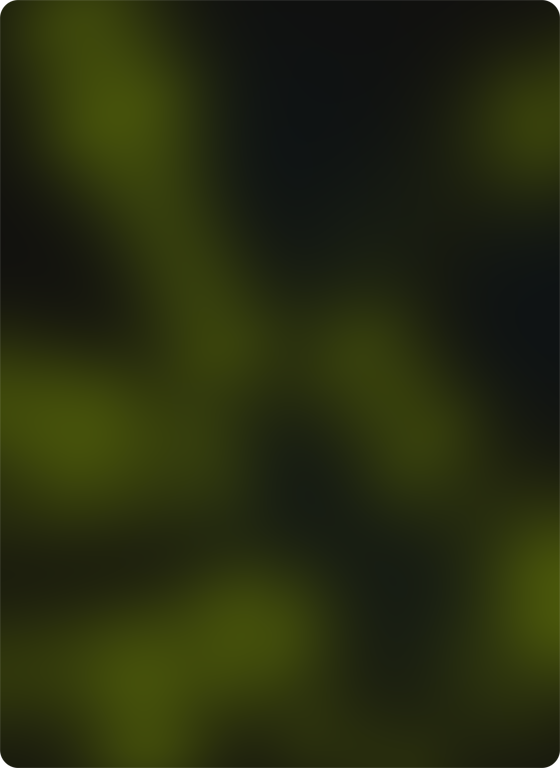
This background is drawn by a WebGL 1 fragment shader. Its source:

```glsl
precision highp float;

// Soft olive light drifting over a near-black rounded panel.
// Blurred strokes with Gaussian falloff are screened into one light field,
// which blends a warm-to-cool dark base into a yellow-green glow colour.

#define GLOW_COLOR vec3(0.31, 0.365, 0.040)
#define WARM_DARK vec3(0.066, 0.063, 0.055)
#define COOL_DARK vec3(0.056, 0.072, 0.078)
#define CORNER_COLOR vec3(1.0)
#define CORNER_RADIUS 0.024
#define AMBIENT 0.07

uniform vec2 u_resolution;

// Gaussian falloff around the segment a-b.
float stroke(vec2 p, vec2 a, vec2 b, float radius) {
  vec2 along = b - a;
  float t = clamp(dot(p - a, along) / dot(along, along), 0.0, 1.0);
  vec2 offset = (p - a - along * t) / radius;
  return exp(-dot(offset, offset));
}

// Screens a stroke onto the light gathered so far.
void addLight(inout float light, float level, float shape) {
  light += (1.0 - light) * level * shape;
}

float upperLight(vec2 p) {
  float light = 0.0;
  // Diagonal beam from the top left to the centre
  addLight(light, 0.70, stroke(p, vec2(0.11, 0.96), vec2(0.15, 0.87), 0.110));
  addLight(light, 0.55, stroke(p, vec2(0.16, 0.83), vec2(0.285, 0.56), 0.088));
  // Pool at the left edge
  addLight(light, 0.70, stroke(p, vec2(0.00, 0.47), vec2(0.10, 0.44), 0.100));
  addLight(light, 0.45, stroke(p, vec2(0.10, 0.435), vec2(0.24, 0.425), 0.090));
  // Bridge and pool right of centre
  addLight(light, 0.18, stroke(p, vec2(0.28, 0.54), vec2(0.46, 0.52), 0.100));
  addLight(light, 0.50, stroke(p, vec2(0.475, 0.53), vec2(0.545, 0.44), 0.090));
  // Top right glow and its faint tail
  addLight(light, 0.60, stroke(p, vec2(0.71, 0.84), vec2(0.78, 0.87), 0.100));
  addLight(light, 0.12, stroke(p, vec2(0.50, 0.68), vec2(0.62, 0.78), 0.110));
  return light;
}

float lowerLight(vec2 p) {
  float light = 0.0;
  // Right edge glow with a halo below
  addLight(light, 0.85, stroke(p, vec2(0.74, 0.23), vec2(0.74, 0.21), 0.100));
  addLight(light, 0.30, stroke(p, vec2(0.65, 0.12), vec2(0.73, 0.19), 0.110));
  // Bottom left bank with two bright crests
  addLight(light, 0.45, stroke(p, vec2(0.00, 0.125), vec2(0.27, 0.15), 0.090));
  addLight(light, 0.70, stroke(p, vec2(0.33, 0.18), vec2(0.345, 0.175), 0.100));
  addLight(light, 0.70, stroke(p, vec2(0.185, 0.10), vec2(0.19, 0.04), 0.090));
  // Faint haze between the pools
  addLight(light, 0.30, stroke(p, vec2(0.42, 0.04), vec2(0.52, 0.00), 0.080));
  addLight(light, 0.20, stroke(p, vec2(0.55, 0.38), vec2(0.70, 0.30), 0.090));
  addLight(light, 0.18, stroke(p, vec2(0.00, 0.33), vec2(0.28, 0.36), 0.070));
  return light;
}

// Dark base, cooler inside three broad shadows.
vec3 darkBase(vec2 p) {
  float cool = stroke(p, vec2(0.70, 0.63), vec2(0.71, 0.57), 0.15);
  cool = max(cool, stroke(p, vec2(0.36, 0.80), vec2(0.42, 0.72), 0.20));
  cool = max(cool, stroke(p, vec2(0.37, 0.37), vec2(0.54, 0.22), 0.15));
  return mix(WARM_DARK, COOL_DARK, cool);
}

// Signed distance to the rounded panel.
float panelDistance(vec2 p, vec2 size) {
  vec2 q = abs(p - 0.5 * size) - 0.5 * size + CORNER_RADIUS;
  return length(max(q, 0.0)) + min(max(q.x, q.y), 0.0) - CORNER_RADIUS;
}

void main() {
  // Canvas height is one unit
  vec2 p = gl_FragCoord.xy / u_resolution.y;
  vec2 size = u_resolution / u_resolution.y;

  float light = upperLight(p);
  addLight(light, 1.0, lowerLight(p));
  addLight(light, AMBIENT, 1.0 - smoothstep(0.3, 0.6, p.y));
  vec3 color = mix(darkBase(p), GLOW_COLOR, light);

  // Smooth rounded corners
  float edge = 0.75 / u_resolution.y;
  float outside = smoothstep(-edge, edge, panelDistance(p, size));
  color = mix(color, CORNER_COLOR, outside * step(0.0, panelDistance(p, size) + edge));
  gl_FragColor = vec4(color, 1.0);
}
```
